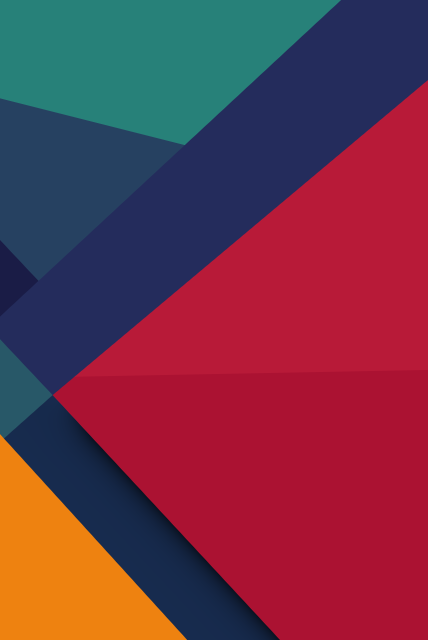
This background is drawn by a Shadertoy shader. Its source:

```glsl
#define TEAL vec3(0.153, 0.506, 0.475)
#define SLATE vec3(0.150, 0.255, 0.382)
#define INDIGO vec3(0.100, 0.110, 0.275)
#define NAVY vec3(0.140, 0.172, 0.360)
#define LAGOON vec3(0.157, 0.345, 0.408)
#define STRIP vec3(0.090, 0.168, 0.305)
#define ORANGE vec3(0.933, 0.510, 0.063)
#define CRIMSON vec3(0.722, 0.102, 0.220)
#define GARNET vec3(0.672, 0.070, 0.196)
#define SHADOW_DEPTH 0.6
#define SHADOW_WIDTH 0.025

// Signed distance to the line a-b, positive on its left
float side(vec2 p, vec2 a, vec2 b) {
    vec2 d = normalize(b - a), q = p - a;
    return d.x * q.y - d.y * q.x;
}

// Antialiased coverage of the positive side
float cover(float dist) {
    return clamp(dist * iResolution.x + 0.5, 0.0, 1.0);
}

void mainImage(out vec4 fragColor, in vec2 fragCoord) {
    // Canvas is 1 wide and 1.5 high
    vec2 p = fragCoord / iResolution.xy * vec2(1.0, 1.5);
    vec2 corner = vec2(0.123, 0.574);

    // Facets above the diagonal band
    float bandTop = side(p, vec2(0.0, 0.758), vec2(0.797, 1.5));
    float tealEdge = side(p, vec2(0.0, 1.2695), vec2(0.4316, 1.160));
    float indigoEdge = side(p, vec2(0.0, 0.9375), vec2(0.0898, 0.8418));
    vec3 upper = mix(INDIGO, SLATE, cover(indigoEdge));
    upper = mix(upper, TEAL, cover(tealEdge));
    vec3 col = mix(NAVY, upper, cover(bandTop));

    // Lower left facet and shaded strip
    float redLeft = side(p, corner, vec2(0.6543, 0.0));
    float foldEdge = side(p, corner, vec2(0.0, 0.705));
    float stripEdge = side(p, corner, vec2(0.0117, 0.4746));
    float shade = exp(-max(-redLeft, 0.0) / SHADOW_WIDTH);
    shade *= SHADOW_DEPTH * smoothstep(0.0, 0.15, distance(p, corner));
    vec3 lower = mix(LAGOON, STRIP * (1.0 - shade), cover(stripEdge));
    col = mix(col, lower, cover(foldEdge));

    // Orange corner
    float orangeEdge = side(p, vec2(0.4375, 0.0), vec2(0.0, 0.4824));
    col = mix(col, ORANGE, cover(orangeEdge));

    // Red wedge with a faint horizontal fold
    float redTop = side(p, vec2(1.0, 1.3125), corner);
    float redFold = side(p, vec2(0.172, 0.617), vec2(1.0, 0.633));
    vec3 red = mix(GARNET, CRIMSON, cover(redFold));
    col = mix(col, red, cover(min(redTop, redLeft)));

    fragColor = vec4(col, 1.0);
}
```
